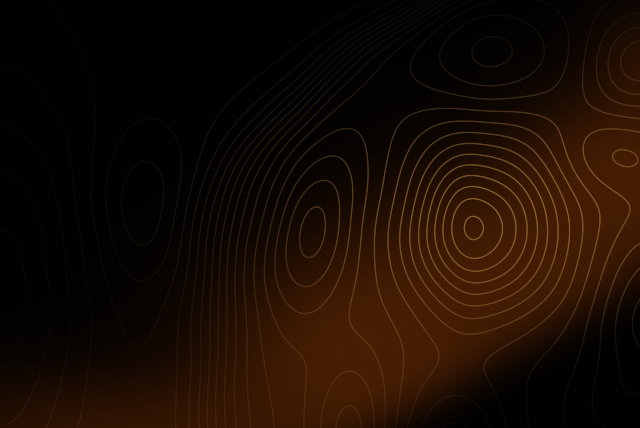
Reproduce this background procedurally as a Shadertoy shader.

```glsl
// Glowing contour map: thin tan level lines over a dark amber haze.
// A height field is summed from smooth hills, basins and one long slope;
// its evenly spaced levels become lines of constant width.

const vec3 NIGHT = vec3(0.008, 0.004, 0.004);
const vec3 AMBER = vec3(0.36, 0.150, 0.010);
const vec3 TAN   = vec3(0.64, 0.47, 0.23);

const float LINE_HALF_WIDTH = 0.0015;
const float WARP_SCALE  = 5.0;
const float WARP_AMOUNT = 0.012;
const float SLOPE_WIDTH = 0.10;
const float SLOPE_HEIGHT = 10.0;
const float GRAIN = 0.012;
const float SPECK_CELLS = 150.0;

const vec2 PEAK  = vec2(1.107, 0.467);
const vec2 BASIN = vec2(0.730, 0.455);

float hash(vec2 p) {
    vec3 q = fract(p.xyx * vec3(0.1031, 0.1030, 0.0973));
    q += dot(q, q.yzx + 33.33);
    return fract((q.x + q.y) * q.z);
}

float cornerSlope(vec2 cell, vec2 offset) {
    float angle = 6.2832 * hash(cell);
    return dot(vec2(cos(angle), sin(angle)), offset);
}

float gradientNoise(vec2 p) {
    vec2 i = floor(p), f = fract(p);
    vec2 u = f * f * f * (f * (f * 6.0 - 15.0) + 10.0);
    vec2 e = vec2(1.0, 0.0);
    return mix(mix(cornerSlope(i, f), cornerSlope(i + e, f - e), u.x),
               mix(cornerSlope(i + e.yx, f - e.yx), cornerSlope(i + 1.0, f - 1.0), u.x), u.y);
}

// Gaussian bump of height one
float bump(vec2 p, vec2 center, vec2 size) {
    vec2 d = (p - center) / size;
    return exp(-0.5 * dot(d, d));
}

float terrain(vec2 p) {
    p += WARP_AMOUNT * vec2(gradientNoise(p * WARP_SCALE),
                            gradientNoise(p * WARP_SCALE + 17.0));

    // Long slope that rises to the left and bends right near the top
    float bend = max(p.y - 0.41, 0.0);
    float edge = 0.50 + 1.48 * bend * bend;
    float h = SLOPE_HEIGHT * (0.5 - 0.5 * tanh((p.x - edge) / SLOPE_WIDTH));
    h += 2.6 * bump(p, vec2(0.34, 0.51), vec2(0.08, 0.13));
    h -= 5.0 * bump(p, vec2(0.00, 0.30), vec2(0.14, 0.35));

    // Main peak, steeper on its left side
    float spread = mix(0.105, 0.142, smoothstep(-0.06, 0.10, p.x - PEAK.x));
    h += 9.7 * bump(p, PEAK, vec2(spread, 0.142));

    // Leaning basin beside the peak
    vec2 leaning = p - vec2(0.2 * (p.y - BASIN.y), 0.0);
    h -= 4.0 * bump(leaning, BASIN, vec2(0.07, 0.14));

    // Surrounding basins and hills
    h -= 3.0 * bump(p, vec2(0.82, -0.015), vec2(0.066, 0.127));
    h -= 2.9 * bump(p, vec2(1.146, 0.873), vec2(0.12, 0.085));
    h -= 1.9 * bump(p, vec2(1.435, 0.633), vec2(0.095, 0.062));
    h -= 4.0 * bump(p, vec2(1.52, 0.265), vec2(0.09, 0.13));
    h -= 1.5 * bump(p, vec2(1.44, 0.04), vec2(0.08, 0.08));
    h += 4.2 * bump(p, vec2(1.495, 0.853), vec2(0.08, 0.08));
    h += 4.0 * bump(p, vec2(1.06, -0.05), vec2(0.09, 0.12));
    return h;
}

// Overlapping pools of light, cut by a dark lower right corner
float haze(vec2 p) {
    float g = 1.30 * bump(p, vec2(0.84, 0.17), vec2(0.21, 0.15));
    g += 1.10 * bump(p, vec2(1.21, 0.38), vec2(0.23, 0.15));
    g += 1.10 * bump(p, vec2(1.48, 0.60), vec2(0.17, 0.12));
    g += 0.65 * bump(p, vec2(0.45, -0.04), vec2(0.25, 0.11));
    g += 0.35 * bump(p, vec2(0.08, -0.02), vec2(0.20, 0.09));
    g += 0.45 * bump(p, vec2(1.52, 0.85), vec2(0.09, 0.09));
    float cornerEdge = 0.06 + 0.56 * (p.x - 1.02);
    g *= smoothstep(-0.09, 0.12, p.y - cornerEdge);
    return 1.0 - exp(-g);
}

void mainImage(out vec4 fragColor, in vec2 fragCoord) {
    vec2 p = fragCoord / iResolution.y;
    float pixel = 1.0 / iResolution.y;

    float glow = haze(p);
    vec3 color = NIGHT + AMBER * glow;

    // Contours: level offset divided by steepness gives distance
    float h = terrain(p);
    float steepness = length(vec2(dFdx(h), dFdy(h))) / pixel;
    float d = abs(fract(h) - 0.5) / max(steepness, 0.5);
    float line = 1.0 - smoothstep(LINE_HALF_WIDTH - 0.5 * pixel, LINE_HALF_WIDTH + 0.6 * pixel, d);
    float light = 0.60 * bump(p, vec2(1.14, 0.52), vec2(0.36, 0.19)) + 0.18 * glow + 0.025;
    color = mix(color, TAN, line * light);

    // Sparse dust specks and fine grain, both within the light
    vec2 cell = floor(p * SPECK_CELLS);
    vec2 center = 0.3 + 0.4 * vec2(hash(cell + 3.1), hash(cell + 8.7));
    float speck = step(0.975, hash(cell)) * smoothstep(0.25, 0.0, length(fract(p * SPECK_CELLS) - center));
    color += TAN * speck * glow * 0.18;
    color += GRAIN * glow * (hash(floor(p * 512.0)) - 0.5);

    fragColor = vec4(max(color, 0.0), 1.0);
}
```
